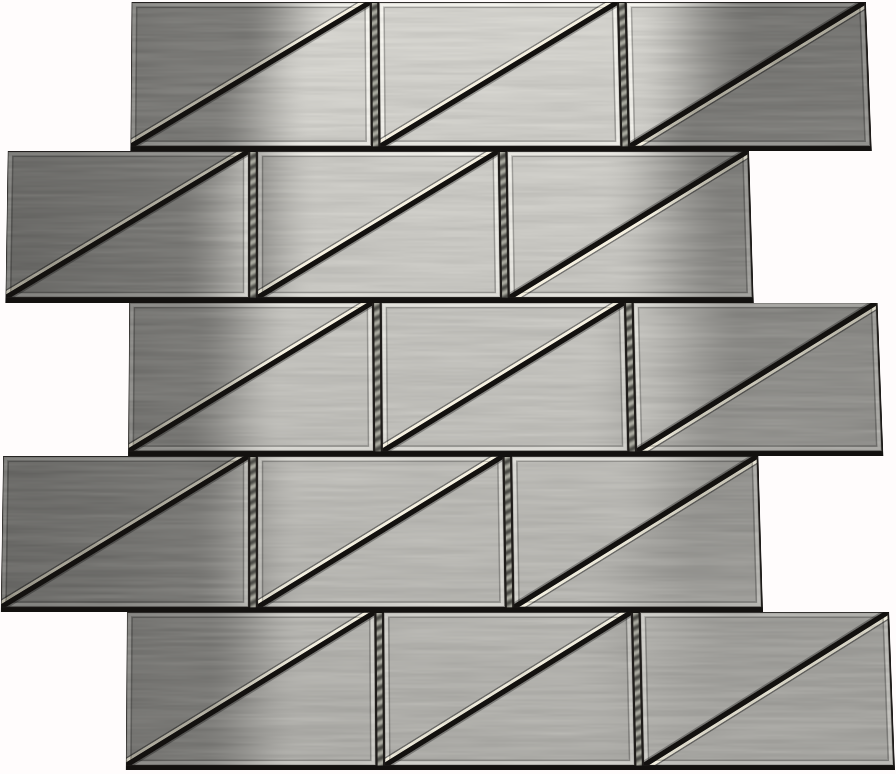
This pattern is drawn by a Shadertoy shader. Its source:

```glsl
// Brushed steel wall tiles: five staggered rows of three bricks, each split by a
// diagonal groove. Slightly widening row coordinates place the bricks, edge
// distances cut gaps and bevels, and broad reflections plus streaks shade the metal.

float hash(vec2 p) {
    return fract(sin(dot(p, vec2(12.9898, 78.233))) * 43758.5453);
}

float noise(vec2 p) {
    vec2 i = floor(p), f = fract(p);
    f = f * f * (3.0 - 2.0 * f);
    return mix(mix(hash(i), hash(i + vec2(1, 0)), f.x),
               mix(hash(i + vec2(0, 1)), hash(i + vec2(1, 1)), f.x), f.y);
}

// Antialiased stripe of the given half width around d = 0
float stripe(float d, float halfWidth, float px) {
    return 1.0 - smoothstep(halfWidth - 0.6 * px, halfWidth + 0.6 * px, abs(d));
}

// Broad room reflection: dark left, bright centre, dimmer right
float reflection(vec2 p, vec2 brick, float lower) {
    float x = p.x + 0.03 * lower + 0.06 * (hash(brick + 7.0 * lower) - 0.5);
    float centre = mix(0.82, 0.67, p.y);
    float left = 0.42 + 0.06 * smoothstep(0.0, 0.3, p.x);
    float right = mix(0.45, 0.65, p.y);
    float tone = mix(left, centre, smoothstep(0.28, 0.41, x));
    return mix(tone, right, smoothstep(0.79, 0.95, x));
}

vec3 steel(vec2 p, vec2 brick, float lower) {
    float tone = reflection(p, brick, lower);
    vec2 seed = brick * 17.0 + lower * 5.0;
    tone += 0.05 * (noise(p * vec2(7.0, 210.0) + seed) - 0.5);
    tone += 0.03 * (noise(p * vec2(22.0, 420.0) + seed) - 0.5);
    return tone * vec3(1.005, 1.0, 0.975);
}

// Woven backing seen in the upright gaps
vec3 mesh(float across, float along, float width, float px) {
    float rung = 0.5 + 0.5 * sin((along + 0.5 * across) * 483.0);
    vec3 thread = mix(vec3(0.30, 0.30, 0.28), vec3(0.66, 0.66, 0.62), rung);
    return mix(vec3(0.12, 0.11, 0.10), thread,
               stripe(across - 0.5 * width, 0.31 * width, px));
}

void mainImage(out vec4 fragColor, in vec2 fragCoord) {
    float px = 1.0 / iResolution.y;
    vec2 p = vec2(fragCoord.x, iResolution.y - fragCoord.y) * px;

    // Rows grow slightly taller and wider toward the bottom
    float r = (sqrt(0.0365 + 0.006 * (p.y - 0.006)) - 0.191) / 0.003;
    float row = floor(r);
    float odd = mod(row, 2.0);
    float rowHeight = 0.1925 + 0.003 * row;
    float pitch = 0.3195 + 0.003 * r;
    float left = mix(0.170 - 0.0015 * r, 0.013 - 0.003 * r, odd);
    float column = floor((p.x - left) / pitch);
    vec2 brick = vec2(column, row);

    // Local position and brick size, gaps lying on the right and below
    vec2 q = vec2(p.x - left - column * pitch, (r - row) * rowHeight);
    vec2 gap = vec2(0.0112, 0.0062);
    vec2 size = vec2(pitch, rowHeight) - gap;
    vec2 inset = min(q, size - q);
    float edge = min(inset.x, inset.y);

    // Signed distance to the diagonal, positive in the lower triangle
    float d = (q.x / size.x + q.y / size.y - 1.0) * size.x * size.y / length(size);
    float lower = step(0.0, d);
    vec3 metal = steel(p, brick, lower);

    // Bevels: bright rim, with a fine shadow inside it
    metal = mix(metal, metal * 0.66, 0.7 * stripe(edge - 0.0068, 0.0009, px));
    metal = mix(metal, metal * 1.12 + 0.06, 0.8 * stripe(edge - 0.0036, 0.0019, px));

    // Diagonal groove, its lit lip crossing below in the last column
    float side = column > 1.5 ? 1.0 : -1.0;
    vec3 lip = min(metal * 1.1 + vec3(0.16, 0.15, 0.11), vec3(0.96, 0.94, 0.88));
    metal = mix(metal, metal * 0.5, 0.8 * stripe(d + 0.0078 * side * -1.0, 0.0010, px));
    metal = mix(metal, lip, stripe(d - 0.0050 * side, 0.0020, px));
    metal = mix(metal, metal * 0.5, 0.6 * stripe(d + 0.0042 * side, 0.0012, px));
    vec3 black = vec3(0.075, 0.065, 0.06);
    metal = mix(metal, black, stripe(d, 0.0033, px));

    // Gaps between the bricks
    vec3 joint = mesh(q.x - size.x, q.y, gap.x, px);
    joint = mix(joint, black, smoothstep(-px, px, q.y - size.y));
    joint = q.y < 0.5 * px ? black : joint;
    vec3 color = mix(joint, metal, smoothstep(0.0, 1.2 * px, edge));

    // White ground around the staggered sheet
    float reach = min(p.x - left, left + 3.0 * pitch - gap.x + 0.0015 - p.x);
    float sheet = smoothstep(-0.5 * px, 0.5 * px, reach);
    sheet *= step(0.0, r) * step(r, 4.995);
    color = mix(vec3(1.0, 0.99, 0.99), color, sheet);
    fragColor = vec4(clamp(color, 0.0, 1.0), 1.0);
}
```
